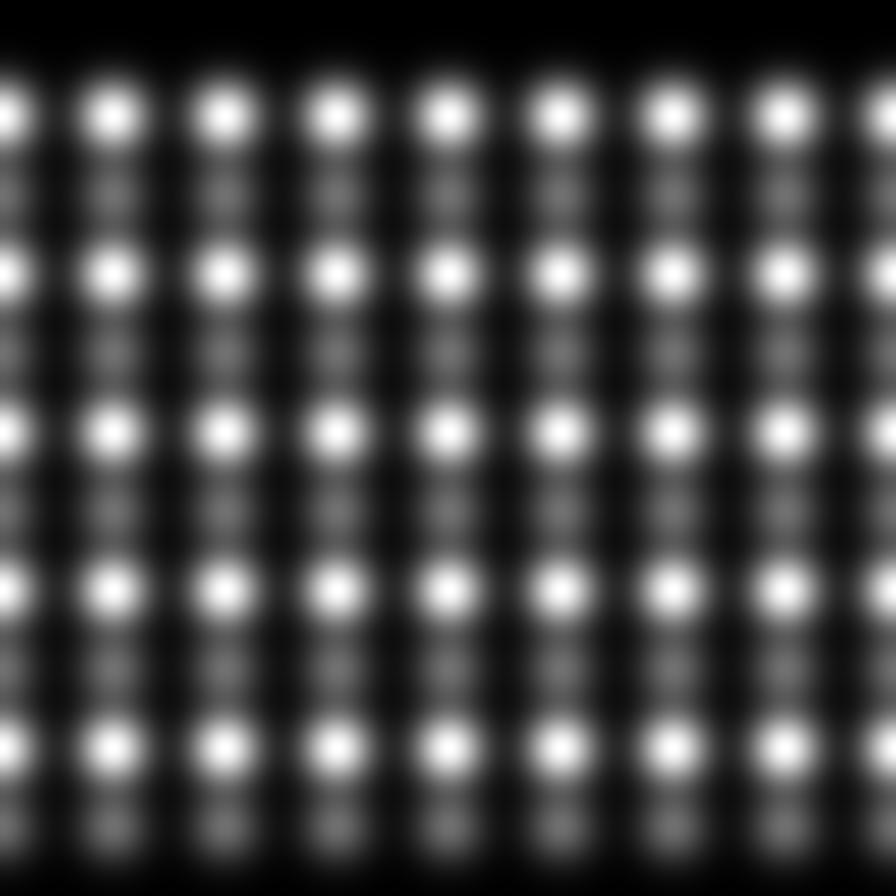
Reproduce this pattern procedurally as a Shadertoy shader.

```glsl
// Soft round falloff along one axis
float glow(float d) {
    return exp(-0.5 * d * d / (0.0277 * 0.0277));
}

void mainImage(out vec4 fragColor, in vec2 fragCoord) {
    vec2 uv = fragCoord / iResolution.xy;

    // Eight columns per width, with the neighbours' overlap
    float offset = (fract((uv.x - 0.5013) * 8.0 + 0.5) - 0.5) / 8.0;
    float columns = 0.0;
    for (int i = -1; i <= 1; i++) {
        columns += glow(offset - float(i) / 8.0);
    }

    // Ten rows from the bottom up, alternating dim and bright
    float rows = 0.0;
    for (int i = 0; i < 10; i++) {
        float brightness = i % 2 == 0 ? 0.43 : 1.0;
        rows += brightness * glow(uv.y - 0.0768 - 0.0882 * float(i));
    }

    fragColor = vec4(vec3(min(columns * rows, 1.0)), 1.0);
}
```
